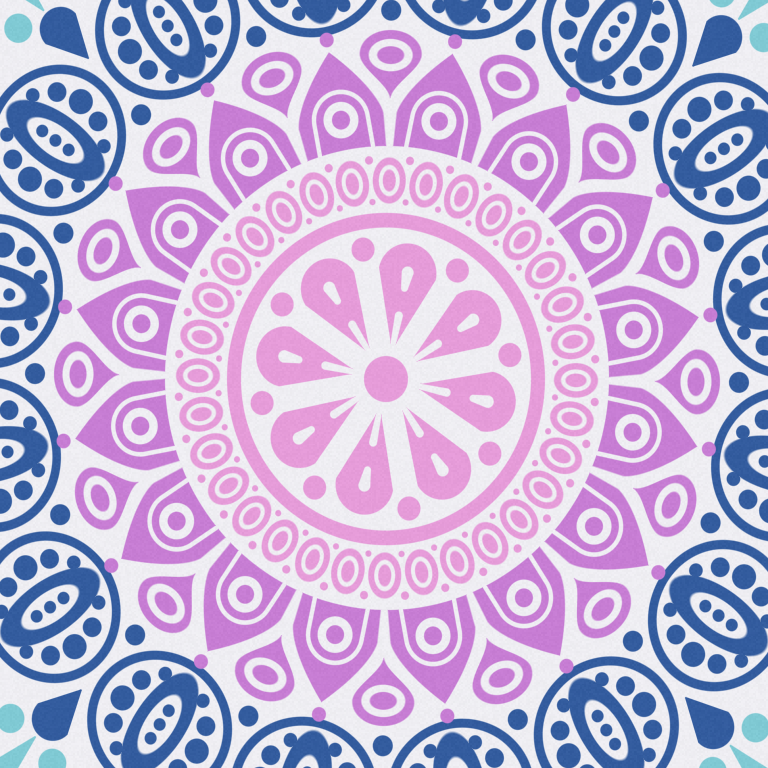
This pattern is drawn by a Shadertoy shader. Its source:

```glsl
// A printed mandala: a pink eight-petal flower, a ring of oval beads, purple
// eye petals and blue medallions. Each ring folds the plane into equal sectors
// (x runs outward, y sideways) and paints one motif by distance functions.

const float TAU = 6.2831853;
const float SPAN = 7.68; // design units across the canvas height

float hash(vec2 p) {
    return fract(sin(dot(p, vec2(127.1, 311.7))) * 43758.5453);
}

// Fold the plane into n sectors, the first centred on angle phase
vec2 sector(vec2 p, float n, float phase) {
    float step_ = TAU / n;
    float a = mod(atan(p.y, p.x) - phase + 0.5 * step_, step_) - 0.5 * step_;
    return length(p) * vec2(cos(a), sin(a));
}

float disc(vec2 p, vec2 c, float r) { return length(p - c) - r; }

float oval(vec2 p, vec2 r) { return (length(p / r) - 1.0) * min(r.x, r.y); }

// Rounded cone along x, from radius ra at a to radius rb at b
float taper(vec2 p, float a, float ra, float b, float rb) {
    float t = clamp((p.x - a) / (b - a), 0.0, 1.0);
    return length(p - vec2(mix(a, b, t), 0.0)) - mix(ra, rb, t);
}

// Oval outline with a solid oval inside
float bead(vec2 p, vec2 outer, vec2 hole, vec2 core) {
    return min(max(oval(p, outer), -oval(p, hole)), oval(p, core));
}

float flower(vec2 p) {
    vec2 q = sector(p, 8.0, 0.576);
    float d = taper(q, 0.36, 0.03, 1.03, 0.29);
    d = max(d, -taper(q, 0.28, 0.025, 0.62, 0.04));   // spoke slot
    d = max(d, -taper(q, 0.89, 0.035, 1.04, 0.06));   // seed hole
    d = min(d, disc(p, vec2(0.0), 0.22));
    vec2 gap = sector(p, 8.0, 0.576 + TAU / 16.0);
    d = min(d, disc(gap, vec2(1.26, 0.0), 0.115));
    return min(d, abs(length(p) - 1.52) - 0.07);      // rim
}

float beadRing(vec2 p) {
    vec2 q = sector(p, 32.0, -0.012);
    float d = bead(q - vec2(1.89, 0.0), vec2(0.22, 0.165),
                   vec2(0.15, 0.105), vec2(0.105, 0.065));
    vec2 gap = sector(p, 32.0, -0.012 + TAU / 64.0);
    d = min(d, disc(gap, vec2(2.09, 0.0), 0.04));
    return min(d, disc(gap, vec2(1.69, 0.0), 0.03));
}

float eyePetals(vec2 q) {
    float t = max(0.0, (q.x - 2.5) / 0.67);
    float width = 0.43 * (1.0 - pow(t, 1.5)) - 0.1 * max(0.0, 2.5 - q.x);
    float d = max(0.75 * (abs(q.y) - width), 2.22 - length(q));
    float arch = abs(taper(q, 2.1, 0.27, 2.51, 0.27)) - 0.022;
    d = max(d, -arch);
    float eye = disc(q, vec2(2.51, 0.0), 0.0);
    d = max(d, 0.175 - eye);
    d = min(d, eye - 0.09);
    return min(d, disc(q, vec2(3.29, 0.0), 0.07));    // dot at the tip
}

float ovalDrops(vec2 q) {
    float inner = 0.31 * smoothstep(2.66, 3.1, q.x);
    float outer = 0.31 * sqrt(max(0.0, 1.0 - pow((q.x - 3.1) / 0.23, 2.0)));
    float d = q.x < 3.1 ? 0.75 * (abs(q.y) - inner) : oval(q - vec2(3.1, 0.0), vec2(0.23, 0.31));
    d = max(d, 2.68 - q.x);
    vec2 c = q - vec2(3.09, 0.0);
    d = max(d, -oval(c, vec2(0.155, 0.22)));
    return min(d, oval(c, vec2(0.085, 0.135)));
}

float medallions(vec2 q) {
    vec2 c = q - vec2(4.02, 0.0);
    float d = max(oval(c, vec2(0.69, 0.74)), -oval(c, vec2(0.605, 0.65)));
    d = min(d, max(oval(c, vec2(0.57, 0.26)), -oval(c, vec2(0.33, 0.145))));
    for (int i = -1; i <= 1; i++)                      // three inner seeds
        d = min(d, disc(c, vec2(0.16 * float(i), 0.0), 0.06));
    c.y = abs(c.y);
    for (int i = -2; i <= 2; i++) {                    // dots along each side
        float a = 0.52 * float(i);
        d = min(d, disc(c, vec2(0.5 * sin(a), 0.45 * cos(a)), 0.12 - 0.026 * abs(float(i))));
    }
    return d;
}

void mainImage(out vec4 fragColor, in vec2 fragCoord) {
    vec2 uv = (fragCoord - 0.5 * iResolution.xy) / iResolution.y;
    vec2 p = uv * SPAN - vec2(0.03, 0.06);
    p.y /= 1.045;                                      // cloth is slightly stretched
    float aa = 0.8 * SPAN / iResolution.y;

    vec2 petal = sector(p, 16.0, TAU / 32.0 - 0.012);
    vec2 between = sector(p, 16.0, -0.012);

    float pink = min(flower(p + vec2(0.01, 0.01)), beadRing(p));
    float purple = min(eyePetals(petal), ovalDrops(between));
    float blue = min(medallions(petal), disc(between, vec2(3.52, 0.0), 0.1));
    blue = min(blue, taper(between, 4.28, 0.01, 4.67, 0.21));
    float teal = taper(between, 4.92, 0.01, 5.5, 0.16);
    teal = min(teal, disc(vec2(between.x, abs(between.y)), vec2(4.97, 0.3), 0.14));

    vec3 col = vec3(0.935, 0.932, 0.95);
    col = mix(col, vec3(0.50, 0.79, 0.83), 1.0 - smoothstep(-aa, aa, teal));
    col = mix(col, vec3(0.20, 0.36, 0.62), 1.0 - smoothstep(-aa, aa, blue));
    col = mix(col, vec3(0.78, 0.49, 0.83), 1.0 - smoothstep(-aa, aa, purple));
    col = mix(col, vec3(0.90, 0.61, 0.85), 1.0 - smoothstep(-aa, aa, pink));

    // Faint woven grain
    col += 0.025 * (hash(floor(uv * 400.0)) - 0.5);
    fragColor = vec4(col, 1.0);
}
```
